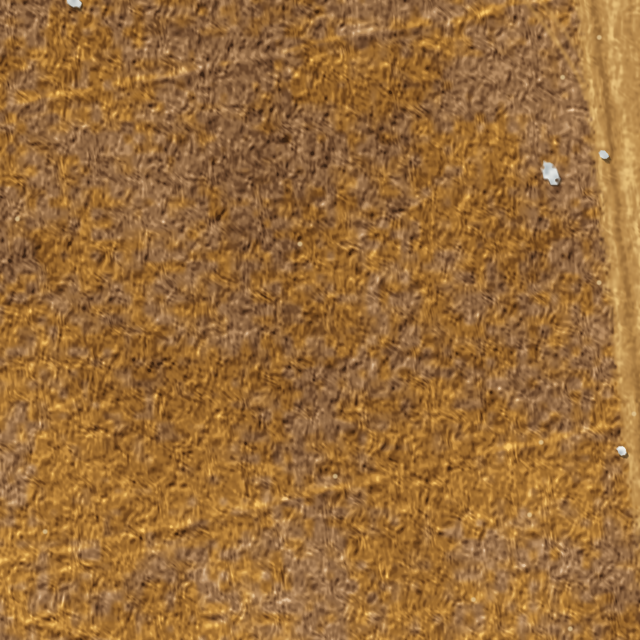
This texture is drawn by a three.js fragment shader. Its source:

```glsl
varying vec2 vUv;

float hash(vec2 p) {
  return fract(sin(dot(p, vec2(127.1, 311.7))) * 43758.5453);
}

float noise(vec2 p) {
  vec2 i = floor(p), f = fract(p);
  f = f * f * (3.0 - 2.0 * f);
  return mix(mix(hash(i), hash(i + vec2(1.0, 0.0)), f.x),
             mix(hash(i + vec2(0.0, 1.0)), hash(i + 1.0), f.x), f.y);
}

float fbm(vec2 p) {
  float sum = 0.0, amp = 0.5;
  for (int i = 0; i < 4; i++) {
    sum += amp * noise(p);
    p = mat2(0.8, 0.6, -0.6, 0.8) * p * 2.03 + 7.3;
    amp *= 0.5;
  }
  return sum / 0.9375;
}

// Height of the tufts, stretched along a steep leaning axis
float tufts(vec2 p) {
  p += 0.014 * (vec2(noise(p * 38.0), noise(p * 38.0 + 19.0)) - 0.5);
  vec2 q = vec2(dot(p, vec2(0.94, 0.35)) * 125.0, dot(p, vec2(-0.35, 0.94)) * 78.0);
  return 0.6 * noise(q) + 0.4 * noise(q * 1.9 + 5.0);
}

float band(float d, float width) {
  return exp(-d * d / (width * width));
}

// Pair of wheel ridges with a dark furrow between them
float wheelTrack(vec2 p, float height, float slope) {
  float d = p.y - height - slope * p.x + 0.012 * (noise(p * 14.0) - 0.5);
  float wear = 0.4 + noise(p * vec2(25.0, 40.0));
  return wear * (band(d, 0.006) - 0.7 * band(d + 0.012, 0.007) + 0.5 * band(d + 0.03, 0.006));
}

// Angular pale stone, softened at its rim
float stone(vec2 p, vec2 centre, vec2 size) {
  vec2 d = p - centre;
  d.x += 0.3 * d.y;
  d = abs(d) / size;
  float rim = max(max(d.x, d.y), (d.x + d.y) * 0.72) + 0.5 * (noise(p * 160.0) - 0.5);
  return 1.0 - smoothstep(0.75, 1.2, rim);
}

vec3 earthRamp(float t) {
  vec3 c = mix(vec3(0.23, 0.14, 0.07), vec3(0.42, 0.28, 0.15), smoothstep(0.0, 0.27, t));
  c = mix(c, vec3(0.59, 0.43, 0.245), smoothstep(0.22, 0.54, t));
  c = mix(c, vec3(0.73, 0.56, 0.34), smoothstep(0.5, 0.76, t));
  return mix(c, vec3(0.92, 0.79, 0.56), smoothstep(0.72, 1.05, t));
}

void main() {
  vec2 p = vUv;

  // Embossed tufts over fine grain and broad patches
  float relief = tufts(p) - tufts(p + vec2(-0.003, 0.005));
  float grain = noise(p * vec2(210.0, 150.0) + 3.0) - 0.5;
  float patches = fbm(p * 5.0 + 2.0) - 0.5;
  float tone = 0.5 + 0.72 * relief + 0.3 * grain + 0.3 * patches;
  tone += 0.3 * (fbm(p * 45.0) - 0.5);
  tone -= 0.09 * exp(-dot(p - vec2(0.66, 0.77), p - vec2(0.66, 0.77)) * 28.0);
  tone += 0.05 * (1.0 - smoothstep(0.1, 0.4, p.y - 0.2 * p.x));

  // Tracks crossing the field
  float tracks = wheelTrack(p, 0.837, 0.19) + wheelTrack(p, 0.12, 0.225)
               + wheelTrack(p, 0.038, -0.2) * (1.0 - smoothstep(0.12, 0.25, p.x));
  tone += 0.17 * tracks;

  // Golden and greyish drifts of colour
  vec3 colour = earthRamp(tone);
  float gold = fbm(p * 8.0 + 31.0) + 0.6 * (noise(p * 60.0) - 0.5)
             + 0.16 * (1.0 - smoothstep(0.15, 0.42, p.y - 0.2 * p.x)) + 0.15 * max(tracks, 0.0);
  colour *= mix(vec3(0.98, 0.98, 1.12), vec3(1.06, 0.99, 0.74), smoothstep(0.3, 0.78, gold));

  // Worn road along the right side
  float across = p.x - 1.01 + 0.11 * p.y + 0.008 * (noise(p * 22.0) - 0.5);
  float streaks = noise(vec2(across * 170.0, p.y * 22.0)) - 0.5;
  float roadTone = 0.74 + 0.2 * streaks + 0.22 * relief + 0.13 * grain
                 + 0.1 * band(across - 0.012, 0.008) - 0.19 * band(across - 0.03, 0.007)
                 + 0.14 * band(across - 0.055, 0.014);
  vec3 road = earthRamp(roadTone) * vec3(1.01, 0.99, 0.9);
  float roadMask = smoothstep(-0.008, 0.008, across + 0.012 * grain);
  colour = mix(colour, road, roadMask * 0.92);

  // Curved tracks joining the road near the top
  float bend = max(p.y - 0.84, 0.0) / 0.16;
  float side = p.x - 0.92 + 0.1 * pow(bend, 1.3);
  float joining = band(side, 0.005) + 0.7 * band(side - 0.024, 0.005);
  colour = mix(colour, road * 1.02, 0.75 * min(joining, 1.0) * smoothstep(0.83, 0.87, p.y));

  // Scattered small pale specks
  vec2 cell = floor(p * 22.0);
  vec2 spot = 0.2 + 0.6 * vec2(hash(cell + 4.0), hash(cell + 8.0));
  float speck = 1.0 - smoothstep(0.04, 0.12, length(fract(p * 22.0) - spot));
  colour = mix(colour, vec3(0.9, 0.8, 0.6), 0.75 * speck * step(0.965, hash(cell + 15.0)));

  // Larger white stones with a shaded lower edge
  float stones = 0.0, shade = 0.0;
  for (int i = 0; i < 4; i++) {
    vec2 centre = i == 0 ? vec2(0.86, 0.729) : i == 1 ? vec2(0.944, 0.758)
                : i == 2 ? vec2(0.116, 0.999) : vec2(0.972, 0.295);
    vec2 size = i == 0 ? vec2(0.011, 0.016) : i == 2 ? vec2(0.011, 0.01) : vec2(0.007);
    stones = max(stones, stone(p, centre, size));
    shade = max(shade, stone(p, centre + vec2(0.003, -0.005), size));
  }
  colour *= 1.0 - 0.45 * shade;
  vec3 chalk = vec3(0.94, 0.94, 0.92) - 0.25 * noise(p * 130.0 + 6.0) * vec3(1.0, 0.9, 0.8);
  colour = mix(colour, chalk, stones);

  gl_FragColor = vec4(clamp(colour, 0.0, 1.0), 1.0);
}
```
